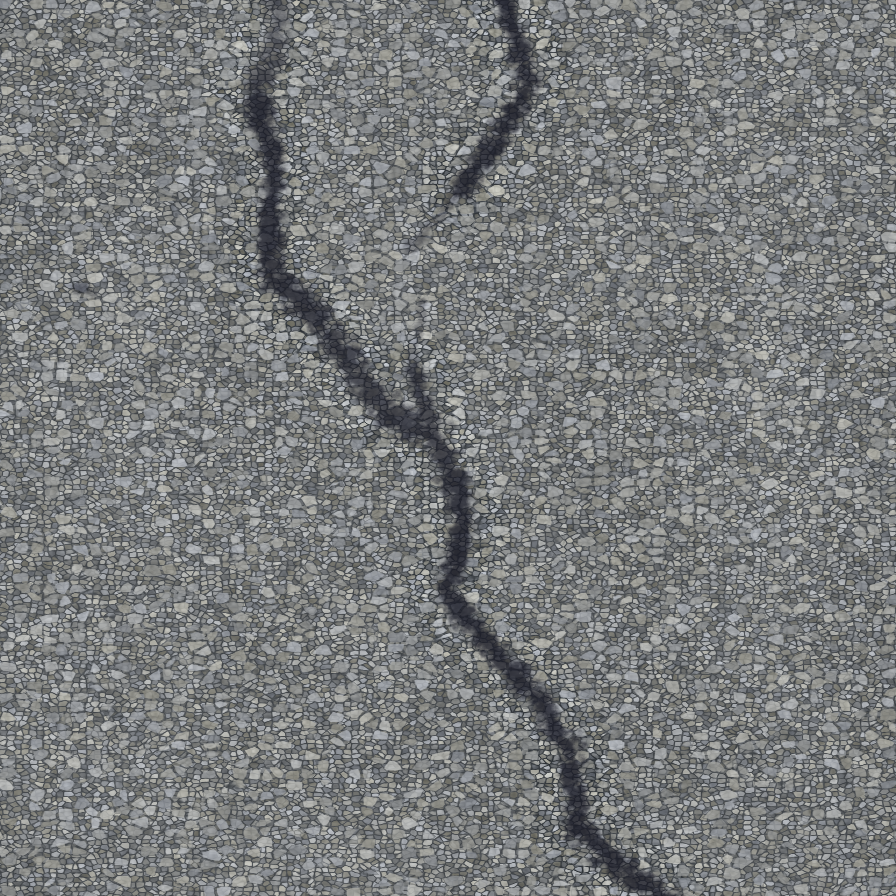
Reproduce this texture procedurally as a Shadertoy shader.

```glsl
// Weathered asphalt: two scales of flattened cellular stones in dark binder,
// broken by a long winding crack and a shorter branch. The cracks are distances
// to polylines, roughened by noise so that their rims crumble between stones.

const vec2 MAIN_CRACK[19] = vec2[19](
    vec2(.306, 1.01), vec2(.307, .941), vec2(.284, .902), vec2(.306, .818),
    vec2(.302, .759), vec2(.302, .688), vec2(.352, .648), vec2(.391, .596),
    vec2(.430, .538), vec2(.488, .505), vec2(.505, .466), vec2(.521, .414),
    vec2(.497, .342), vec2(.540, .284), vec2(.592, .232), vec2(.638, .160),
    vec2(.645, .075), vec2(.690, .036), vec2(.755, -.01));

const vec2 BRANCH[7] = vec2[7](
    vec2(.561, 1.01), vec2(.576, .948), vec2(.592, .911), vec2(.573, .870),
    vec2(.540, .824), vec2(.514, .788), vec2(.456, .720));

vec3 hash3(vec2 p) {
    vec3 q = fract(p.xyx * vec3(.1031, .1030, .0973));
    q += dot(q, q.yxz + 33.33);
    return fract((q.xxy + q.yzz) * q.zyx);
}

float valueNoise(vec2 p) {
    vec2 i = floor(p), f = fract(p);
    f = f * f * (3.0 - 2.0 * f);
    float low = mix(hash3(i).x, hash3(i + vec2(1, 0)).x, f.x);
    float high = mix(hash3(i + vec2(0, 1)).x, hash3(i + vec2(1, 1)).x, f.x);
    return mix(low, high, f.y);
}

float fbm(vec2 p) {
    float sum = 0.0, amp = 0.5;
    for (int i = 0; i < 4; i++) {
        sum += amp * valueNoise(p);
        p = p * 2.03 + 17.1;
        amp *= 0.5;
    }
    return sum;
}

// Returns the gap to the nearest cell border, then two random values per stone
vec3 stones(vec2 p) {
    vec2 cell = floor(p), nearest = cell;
    float first = 9.0, second = 9.0;
    for (int y = -1; y <= 1; y++)
    for (int x = -1; x <= 1; x++) {
        vec2 id = cell + vec2(x, y);
        float d = length(id + 0.1 + 0.8 * hash3(id).xy - p);
        if (d < first) { second = first; first = d; nearest = id; }
        else second = min(second, d);
    }
    return vec3(second - first, hash3(nearest + 71.0).yz);
}

float segment(vec2 p, vec2 a, vec2 b) {
    vec2 pa = p - a, ba = b - a;
    return length(pa - ba * clamp(dot(pa, ba) / dot(ba, ba), 0.0, 1.0));
}

float crackMask(float d, float width, float rough) {
    return 1.0 - smoothstep(width * 0.25, width * 1.5, d + rough * width);
}

vec3 stoneColor(float tone, float tint) {
    vec3 coolToWarm = mix(vec3(-.020, -.003, .024), vec3(.014, .010, -.026), tint);
    return vec3(tone) + coolToWarm;
}

vec3 asphalt(vec2 uv) {
    vec2 warped = uv + 0.004 * (vec2(fbm(uv * 70.0), fbm(uv * 70.0 + 40.0)) - 0.5);
    vec3 fine = stones(warped * vec2(125.0, 190.0));
    vec3 coarse = stones(warped * vec2(62.0, 92.0) + 9.0);

    vec3 binder = vec3(.285, .300, .315);
    vec3 col = mix(binder, stoneColor(0.42 + 0.30 * fine.y, fine.z),
                   smoothstep(0.0, 0.36, fine.x));

    // Only some of the coarse cells hold a large pale stone
    float present = smoothstep(0.60, 0.68, coarse.y);
    float body = smoothstep(0.10, 0.30, coarse.x);
    col = mix(col, binder, 0.4 * present * (1.0 - body));
    col = mix(col, stoneColor(0.53 + 0.20 * coarse.z, fract(coarse.y * 31.0)),
              0.85 * present * body);

    col += 0.10 * (valueNoise(uv * vec2(230.0, 310.0)) - 0.5);
    return col + 0.07 * (fbm(uv * 7.0) - 0.47);
}

void mainImage(out vec4 fragColor, in vec2 fragCoord) {
    vec2 uv = fragCoord / iResolution.xy;
    vec3 col = asphalt(uv);

    // Distances to the cracks, with a meandering offset
    vec2 p = uv + 0.014 * (vec2(fbm(uv * 38.0), fbm(uv * 38.0 + 90.0)) - 0.47);
    float mainDist = 9.0, branchDist = 9.0;
    for (int i = 0; i < 18; i++)
        mainDist = min(mainDist, segment(p, MAIN_CRACK[i], MAIN_CRACK[i + 1]));
    for (int i = 0; i < 5; i++)
        branchDist = min(branchDist, segment(p, BRANCH[i], BRANCH[i + 1]));
    float tailDist = segment(p, BRANCH[5], BRANCH[6]);
    float spurDist = segment(p, vec2(.458, .583), vec2(.488, .505));
    float linkDist = segment(p, vec2(.472, .660), vec2(.458, .583));

    // Faint at the top, broad and crumbled around the middle
    float rough = 2.2 * (fbm(uv * vec2(95.0, 125.0)) - 0.47);
    float offMiddle = (uv.y - 0.57) / 0.09;
    float crumbled = exp(-offMiddle * offMiddle);
    float strength = mix(1.0, 0.45, smoothstep(0.88, 0.95, uv.y)) - 0.15 * crumbled;
    float crack = strength * crackMask(mainDist, 0.012 + 0.006 * crumbled, rough);
    crack = max(crack, crackMask(branchDist, 0.011, rough));
    crack = max(crack, 0.40 * crackMask(tailDist, 0.006, rough));
    crack = max(crack, 0.85 * crackMask(spurDist, 0.009, rough));
    crack = max(crack, 0.35 * crackMask(linkDist, 0.006, rough));

    // Small stain, soft dirt, pale loose grains on the rim, then the dark opening
    float stain = crackMask(length((uv - vec2(.095, .677)) * vec2(1.0, 1.4)), 0.011, rough);
    float nearCrack = min(mainDist, min(branchDist, spurDist));
    float rim = smoothstep(0.012, 0.024, nearCrack) * (1.0 - smoothstep(0.026, 0.060, nearCrack));
    col += 0.30 * rim * (col - 0.46);
    col *= 1.0 - 0.16 * strength * exp(-nearCrack * 60.0);
    col = mix(col, col * vec3(.46, .47, .52), 0.75 * stain);
    vec3 opening = vec3(.125, .130, .170) + 0.20 * (col - 0.30);
    col = mix(col, opening, 0.88 * crack);
    fragColor = vec4(clamp(col, 0.0, 1.0), 1.0);
}
```
